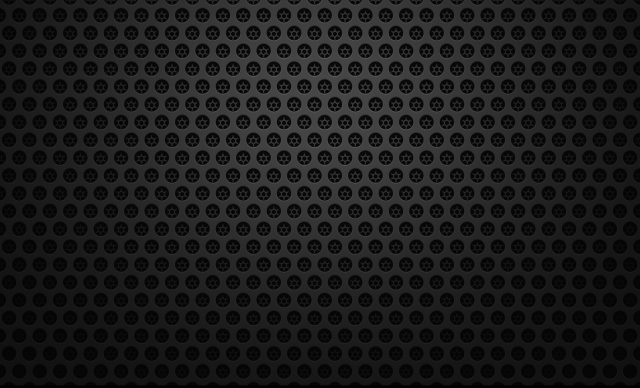
Reproduce this pattern procedurally as a WebGL 1 fragment shader.

```glsl
precision highp float;
// Dark perforated metal sheet under a soft spotlight, with a finer mesh behind its holes.

uniform vec2 u_resolution;

// Offset from the nearest centre of a staggered lattice with unit column pitch.
vec2 staggeredOffset(vec2 p) {
  vec2 cell = vec2(1.0, 1.7488);
  vec2 a = p - cell * floor(p / cell + 0.5);
  vec2 b = p - cell * (floor(p / cell) + 0.5);
  return dot(a, a) < dot(b, b) ? a : b;
}

// Coverage of a disc, smoothed over the given half width.
float disc(vec2 p, float radius, float blur) {
  return 1.0 - smoothstep(-blur, blur, length(p) - radius);
}

void main() {
  // Canvas widths, measured from the top left corner with y pointing up.
  vec2 uv = (gl_FragCoord.xy - vec2(0.0, u_resolution.y)) / u_resolution.x;
  vec2 p = uv * 31.43 + vec2(0.053, 0.753);
  float pixel = 31.43 / u_resolution.x;

  // Spotlight above the middle, falling off towards the edges.
  vec2 fromLight = uv - vec2(0.5, -0.15);
  float glow = exp(-dot(fromLight * fromLight, vec2(7.0, 10.0)));
  float sheet = 0.06 + 0.215 * glow;

  // Bevelled rim: bright lower lip, slightly dark upper lip.
  vec2 hole = staggeredOffset(p);
  float radius = length(hole);
  float facing = -hole.y / max(radius, 0.001);
  float lip = exp(-pow((radius - 0.37) / 0.03, 2.0));
  sheet *= 1.0 + lip * (0.08 + 0.26 * facing);

  // Rear mesh at a quarter of the pitch, shaded by the edge of the hole.
  vec2 rear = hole + vec2(0.0, 0.04);
  float dots = disc(staggeredOffset(rear * 4.0), 0.39, max(pixel * 2.0, 0.06));
  float lit = disc(hole + vec2(0.0, 0.055), 0.27, 0.06);
  float depth = 0.018 + 0.018 * glow;
  float inside = depth + 0.2 * glow * lit * (1.0 - dots);

  float shade = mix(sheet, inside, disc(hole, 0.352, max(pixel * 0.7, 0.012)));

  // Dark strip along the lower edge.
  float height = gl_FragCoord.y / u_resolution.x;
  shade *= smoothstep(0.002, 0.006, height);

  gl_FragColor = vec4(vec3(shade), 1.0);
}
```
